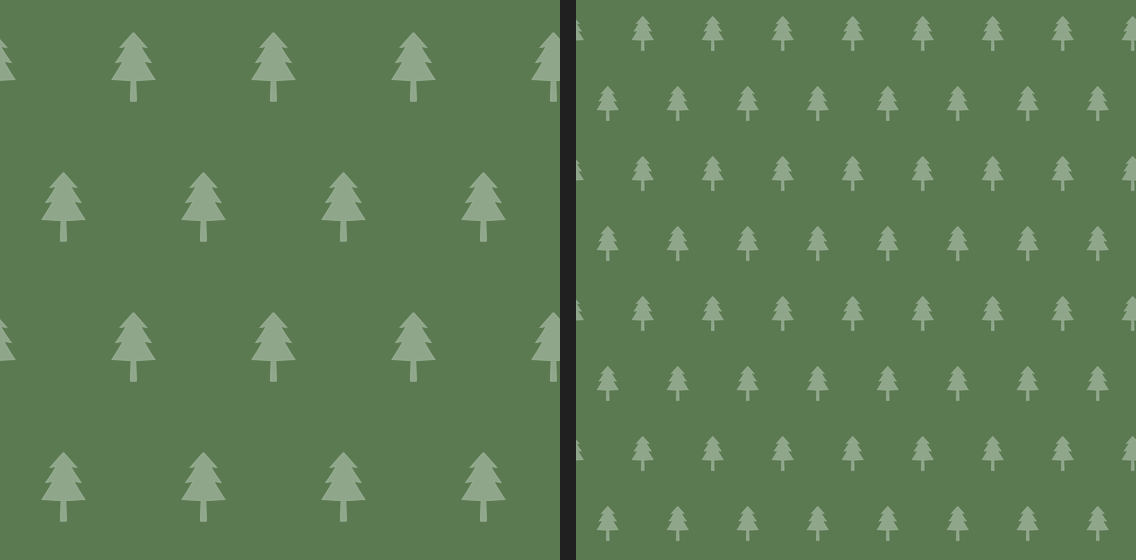
Left, the tile; right, the same tile 2 across and 2 down.
Give the GLSL for this pattern, as a Shadertoy shader.

```glsl
// Pale fir trees on a plain green ground, in four staggered rows of four.
// Each tree joins three flared tiers and a tapered trunk as distance fields;
// whole repeats and an even number of rows make the canvas tile.

const float REPEATS    = 4.0;                   // trees across and rows down
const float UNITS      = 768.0;                 // design units per canvas side
const float CELL       = UNITS / REPEATS;
const vec2  FIRST_TIP  = vec2(183.0, 43.0);     // tip of a top-row tree, from upper left
const vec3  GROUND     = vec3(0.360, 0.480, 0.320);
const vec3  TREE       = vec3(0.560, 0.650, 0.540);
const float RIM_LIGHT  = 0.018;                 // faint brightening inside the outline
const float RIM_WIDTH  = 1.0;
const float SOFTNESS   = 1.3;                   // least width of the edge blend
const float TIP_ROUND  = 1.6;
const float TRUNK_TOP  = 62.0;
const float TRUNK_END  = 96.5;
const vec2  TRUNK_HALF = vec2(3.9, 4.9);        // half width above and below

float smoothMax(float a, float b, float k) {
    float h = max(k - abs(a - b), 0.0) / k;
    return max(a, b) + 0.25 * k * h * h;
}

// Tier with its corner at (corner.x, corner.y), y pointing down.
// slope and flare bend the upper side; lift raises the underside inwards.
float tier(vec2 p, vec2 corner, float slope, float flare, float lift) {
    float inward = corner.x - p.x;
    float upper = corner.y - inward * (slope + flare * inward);
    float steepness = slope + 2.0 * flare * max(inward, 0.0);
    float above = (upper - p.y) / sqrt(1.0 + steepness * steepness);
    float below = (p.y - corner.y - 1.0 + lift * inward) / sqrt(1.0 + lift * lift);
    return smoothMax(above, below, TIP_ROUND);
}

float trunk(vec2 p) {
    float along = clamp((p.y - TRUNK_TOP) / (TRUNK_END - TRUNK_TOP), 0.0, 1.0);
    float side = p.x - mix(TRUNK_HALF.x, TRUNK_HALF.y, along);
    return smoothMax(side, max(TRUNK_TOP - p.y, p.y - TRUNK_END), TIP_ROUND);
}

// Signed distance to a tree whose tip is at the origin, y pointing down.
float tree(vec2 p) {
    p.x = sqrt(p.x * p.x + 0.8);                // mirror with a blunted tip
    float d = trunk(p);
    d = min(d, tier(p, vec2(19.2, 22.0), 1.14,  0.000,  0.16));
    d = min(d, tier(p, vec2(25.2, 42.6), 1.30,  0.015,  0.16));
    d = min(d, tier(p, vec2(30.3, 65.8), 1.45,  0.012, -0.05));
    return d;
}

void mainImage(out vec4 fragColor, in vec2 fragCoord) {
    vec2 uv = fragCoord / iResolution.xy;
    vec2 p = vec2(uv.x, 1.0 - uv.y) * UNITS;

    // Shift every second row by half a cell, then fold into one cell.
    float row = floor(p.y / CELL);
    float stagger = 0.5 * CELL * mod(row, 2.0);
    vec2 local;
    local.x = mod(p.x - FIRST_TIP.x - stagger + 0.5 * CELL, CELL) - 0.5 * CELL;
    local.y = p.y - row * CELL - FIRST_TIP.y;

    // Fill the silhouette and lighten a thin line inside its edge.
    float d = tree(local);
    float blend = max(SOFTNESS, UNITS / min(iResolution.x, iResolution.y));
    float fill = 1.0 - smoothstep(-0.5 * blend, 0.5 * blend, d);
    float rim = 1.0 - smoothstep(0.0, RIM_WIDTH + 0.5 * blend, abs(d + RIM_WIDTH));
    vec3 color = mix(GROUND, TREE + RIM_LIGHT * rim, fill);
    fragColor = vec4(color, 1.0);
}
```
